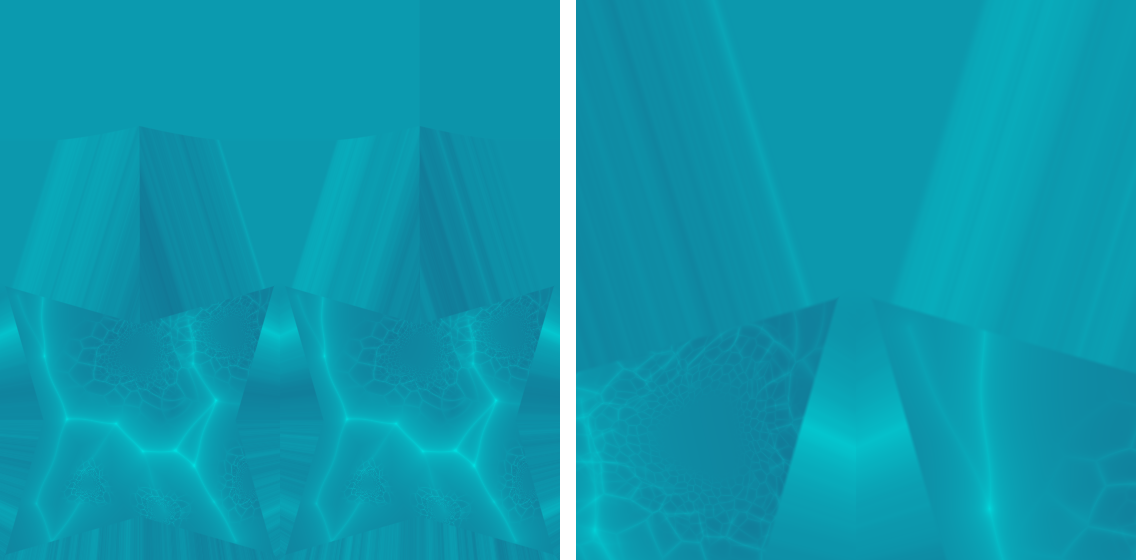
Left: the whole. Right: its middle third, enlarged.
Reproduce this background procedurally as a three.js fragment shader.

```glsl
// Teal backdrop: two repeats across, one down. Each holds a four-pointed star
// of glowing veins and cellular froth, streaked smears around it, and a
// two-faced slanted prism rising into a flat upper band.
varying vec2 vUv;

const float REPEATS = 2.0;
const vec3 DARK = vec3(0.07, 0.46, 0.58);
const vec3 LIGHT = vec3(0.0, 0.86, 0.87);
const vec2 CENTER = vec2(0.4985);
const float NOTCH = 0.343;       // star centre to each inner notch
const float FLARE = 0.285;       // slope of the star sides
const float PRISM_SLANT = 0.31;
const float PRISM_WIDTH = 0.45;
const float PRISM_TOP = 1.5;
const float STREAK = 0.28;       // contrast of the smears
const float EDGE = 0.003;        // softness of edges
const float TAU = 6.2831853;

float hash(vec2 p) { return fract(sin(dot(p, vec2(41.3, 289.1))) * 4375.85); }

// Layered 1D noise drawn out into streaks, centred on zero
float streaks(float w, float seed) {
  float sum = 0.0, amp = 0.45, x = w * 13.0 + 20.0;
  for (int i = 0; i < 5; i++) {
    float k = floor(x);
    sum += amp * (mix(hash(vec2(k, seed)), hash(vec2(k + 1.0, seed)), smoothstep(0.0, 1.0, x - k)) - 0.5);
    amp *= 0.7;
    x *= 2.1;
  }
  return sum;
}

// Gap between the nearest two cell points, wrapped across in x
float cellEdge(vec2 p, float count) {
  float near = 9.0, next = 9.0;
  for (int j = -1; j <= 1; j++)
    for (int i = -1; i <= 1; i++) {
      vec2 id = floor(p) + vec2(float(i), float(j));
      vec2 key = vec2(mod(id.x, count), id.y);
      float d = length(id + vec2(hash(key), hash(key + 7.3)) - p);
      next = min(next, max(near, d));
      near = min(near, d);
    }
  return next - near;
}

// Log-polar froth: coarse cells outside, fine ones around a calm hub
float froth(vec2 p, vec2 hub, float radius) {
  vec2 d = p - hub;
  float a = atan(d.y, d.x);
  float r = max(length(d) / radius, 0.01) * (1.0 + 0.16 * sin(3.0 * a + hub.x * 40.0));
  vec2 q = vec2(a, log(r)) / TAU;
  float coarse = smoothstep(0.6, 0.9, r) * (1.0 - smoothstep(1.0, 2.0, r));
  float fine = smoothstep(0.3, 0.6, r) * (1.0 - smoothstep(0.8, 1.3, r));
  return coarse * (exp(-7.0 * cellEdge(q * 20.0, 20.0)) - 0.25)
    + 0.6 * fine * (exp(-5.0 * cellEdge(q * 44.0, 44.0)) - 0.3);
}

// Keeps the nearest distance in x and the gathered glow in y
void vein(vec2 p, vec2 a, vec2 b, float strength, inout vec2 acc) {
  vec2 ab = b - a;
  float d = length(p - a - ab * clamp(dot(p - a, ab) / dot(ab, ab), 0.0, 1.0));
  acc.x = min(acc.x, d + 0.07 * (1.0 - strength));
  acc.y += strength * (0.09 * exp(-30.0 * d) + 0.17 * exp(-170.0 * d));
}

void trail(vec2 p, vec2 a, vec2 b, vec2 c, vec2 d, float strength, inout vec2 acc) {
  vein(p, a, b, strength, acc);
  vein(p, b, c, strength, acc);
  vein(p, c, d, strength, acc);
}

float starLight(vec2 p) {
  p += 0.004 * sin(p.yx * 31.0 + vec2(0.0, 2.0));
  vec2 acc = vec2(1.0, 0.0), west = vec2(0.157, 0.73), fork = vec2(0.24, 0.503);
  vec2 mid = vec2(0.417, 0.49), low = vec2(0.508, 0.385), core = vec2(0.625, 0.393);
  vec2 south = vec2(0.69, 0.333), east = vec2(0.768, 0.573);
  trail(p, vec2(0.15, 0.96), west, fork, mid, 0.9, acc);
  trail(p, mid, low, core, south, 0.9, acc);
  trail(p, vec2(0.677, 0.854), vec2(0.69, 0.698), east, core, 0.75, acc);
  trail(p, east, south, vec2(0.765, 0.21), vec2(0.846, 0.068), 0.85, acc);
  trail(p, fork, vec2(0.13, 0.2), vec2(0.188, 0.068), vec2(0.286, 0.203), 0.6, acc);
  vein(p, vec2(0.06, 0.94), west, 0.4, acc);
  vein(p, east, vec2(0.93, 0.54), 0.3, acc);
  vein(p, mid, vec2(0.29, 0.31), 0.3, acc);
  vein(p, low, vec2(0.586, 0.177), 0.25, acc);
  float foam = froth(p, vec2(0.495, 0.737), 0.14) + froth(p, vec2(0.82, 0.815), 0.12)
    + froth(p, vec2(0.318, 0.268), 0.05) + froth(p, vec2(0.9, 0.28), 0.08) + froth(p, vec2(0.57, 0.17), 0.06);
  float pool = exp(-16.0 * dot(p - low, p - low)) * 0.13 - 0.15 * exp(-26.0 * length(p - vec2(0.612, 0.536)));
  return 0.11 + 0.31 * exp(-9.0 * acc.x) + acc.y + pool + 0.2 * foam;
}

// Side wedges: a creased bright band above, fanned streaks below
float sideLight(vec2 p, float seed) {
  float w = (p.y - 0.5) / (1.0 + 1.5 * min(p.x, 1.0 - p.x));
  float upper = 0.23 + 0.55 * exp(-abs(w - 0.3) / 0.07) - 0.12 * exp(-pow((w - 0.1) / 0.07, 2.0));
  float lower = 0.26 + STREAK * streaks(w * 2.0, seed + 3.0) + 0.25 * exp(-abs(w + 0.31) / 0.04);
  return mix(lower, upper + 0.13 * streaks(w, seed), smoothstep(-EDGE, EDGE, w));
}

void main() {
  vec2 p = vUv * REPEATS;
  float cell = floor(p.x);
  p.x -= cell;
  vec2 q = abs(p - CENTER);
  float right = smoothstep(-EDGE, EDGE, p.x - CENTER.x), seed = cell * 5.0 + step(CENTER.x, p.x) * 2.0;
  // Flat band and prism, lit on the left and shaded on the right
  float t = 0.36 - 0.06 * right * cell - 0.02 * (1.0 - smoothstep(1.49, 1.51, p.y));
  float w = q.x + PRISM_SLANT * (p.y - 1.0);
  float lit = mix(0.22, 0.49, smoothstep(-0.02, 0.4, w));
  float shade = mix(0.12, 0.27, smoothstep(0.1, 0.42, w)) + 0.19 * exp(-abs(w - mix(0.435, 0.23, cell)) * 80.0);
  float face = mix(lit, shade, right * smoothstep(-0.1, 0.13, w)) + STREAK * streaks(w, seed);
  float roof = PRISM_TOP + 0.05 * pow(max(1.0 - q.x / 0.3, 0.0), 1.4);
  float prism = 1.0 - smoothstep(PRISM_WIDTH - mix(0.012, 0.06, right * cell), PRISM_WIDTH + 0.006, w);
  t = mix(t, face, prism * (1.0 - smoothstep(-EDGE, EDGE, p.y - roof)));
  // Smears below and beside the star, then the star itself
  float below = 0.3 - 0.06 * right + 0.36 * streaks((p.x - CENTER.x) * (1.8 + p.y), seed + 9.0);
  t = mix(below, t, step(CENTER.y, p.y));
  t = mix(t, sideLight(p, seed), smoothstep(-EDGE, EDGE, q.x - q.y) * (1.0 - smoothstep(0.93, 1.0, p.y)));
  float star = max(q.y - FLARE * q.x, q.x - FLARE * q.y) - NOTCH;
  t = mix(t, starLight(p), 1.0 - smoothstep(-EDGE, EDGE, star));
  gl_FragColor = vec4(mix(DARK, LIGHT, clamp(t, 0.0, 1.0)), 1.0);
}
```
